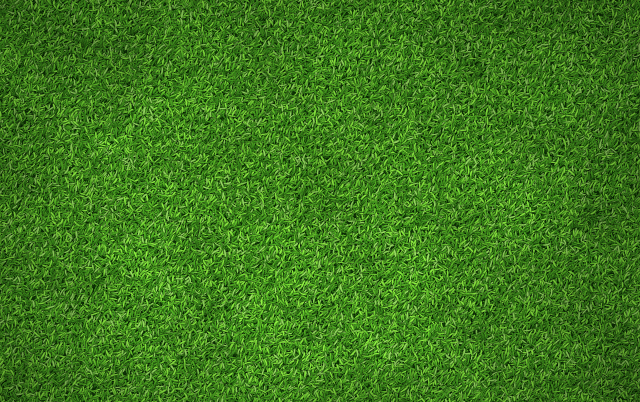
This texture is drawn by a WebGL 2 fragment shader. Its source:

```glsl
#version 300 es
precision highp float;

uniform vec2 u_resolution;
out vec4 fragColor;

// Sizes are fractions of the canvas height
const int LAYERS = 6;
const float CELL = 0.0122;
const float HALF_LENGTH = 0.0120;
const float HALF_WIDTH = 0.0020;
const float BEND = 26.0;
const float LEAN = 0.9;
const float LEAN_SPREAD = 1.9;
const float SHADOW_REACH = 0.0032;
const float SHADOW_STRENGTH = 0.25;
const float PALE_SHARE = 0.17;
const float EXPOSURE = 1.10;
const float PATCH_CONTRAST = 0.25;
const float EDGE_FALLOFF = 0.36;

const vec3 SOIL = vec3(0.05, 0.20, 0.02);
const vec3 DEEP_GREEN = vec3(0.13, 0.36, 0.05);
const vec3 MID_GREEN = vec3(0.22, 0.51, 0.10);
const vec3 FRESH_GREEN = vec3(0.29, 0.61, 0.12);
const vec3 LIGHT_GREEN = vec3(0.46, 0.77, 0.21);
const vec3 PALE_GREEN = vec3(0.50, 0.72, 0.32);

float hash(vec2 p) {
    return fract(sin(dot(p, vec2(127.1, 311.7))) * 43758.5453);
}

vec2 hash2(vec2 p) {
    return vec2(hash(p), hash(p + vec2(37.3, 17.9)));
}

float valueNoise(vec2 p) {
    vec2 i = floor(p);
    vec2 f = fract(p);
    f = f * f * (3.0 - 2.0 * f);
    float low = mix(hash(i), hash(i + vec2(1.0, 0.0)), f.x);
    float high = mix(hash(i + vec2(0.0, 1.0)), hash(i + vec2(1.0)), f.x);
    return mix(low, high, f.y);
}

float ramp(float from, float to, float x) {
    return clamp((x - from) / (to - from), 0.0, 1.0);
}

vec3 grassColor(float tone) {
    vec3 c = mix(SOIL, DEEP_GREEN, ramp(0.0, 0.2, tone));
    c = mix(c, MID_GREEN, ramp(0.2, 0.45, tone));
    c = mix(c, FRESH_GREEN, ramp(0.45, 0.7, tone));
    return mix(c, LIGHT_GREEN, ramp(0.7, 0.98, tone));
}

// Paints one blade, with its soft shadow, over the colour below
vec3 paintBlade(vec3 below, vec2 p, vec2 id, float depth, float pixel) {
    vec2 shape = hash2(id + 5.7);
    vec2 turn = hash2(id + 91.3);
    vec2 tint = hash2(id + 53.1);

    float angle = LEAN + (turn.x + turn.y - 1.0) * LEAN_SPREAD;
    vec2 axis = vec2(cos(angle), sin(angle));
    vec2 q = vec2(dot(p, axis), dot(p, vec2(-axis.y, axis.x)));
    q.y += (shape.x - 0.5) * 2.0 * BEND * q.x * q.x;

    // Nearly parallel sides that narrow only close to the ends
    float halfLength = HALF_LENGTH * mix(0.5, 1.0, shape.y);
    float along = q.x / halfLength;
    float width = HALF_WIDTH * mix(0.7, 1.15, turn.x);
    float taper = max(1.0 - along * along * along * along, 0.0);
    float dist = max(abs(q.y) - width * taper, abs(q.x) - halfLength);

    float shadow = 1.0 - smoothstep(0.0, SHADOW_REACH, dist);
    float cover = clamp(0.5 - dist / pixel, 0.0, 1.0);

    // Roots are darker than tips, and one side catches more light
    float tone = 0.13 + 0.74 * tint.x + 0.22 * depth + 0.15 * along;
    tone += 0.06 * clamp(q.y / width, -1.0, 1.0);
    vec3 blade = grassColor(tone);
    float pale = step(1.0 - PALE_SHARE, tint.y) * smoothstep(0.3, 0.8, tone);
    blade = mix(blade, PALE_GREEN, pale);

    return mix(below * (1.0 - SHADOW_STRENGTH * shadow), blade, cover);
}

vec3 turf(vec2 p, float pixel) {
    vec3 color = SOIL;
    for (int layer = 0; layer < LAYERS; layer++) {
        float level = float(layer);
        float depth = level / float(LAYERS - 1);
        vec2 grid = p / CELL + level * vec2(0.37, 0.61);
        vec2 home = floor(grid);
        for (int y = -1; y <= 1; y++) {
            for (int x = -1; x <= 1; x++) {
                vec2 cell = home + vec2(x, y);
                vec2 id = cell + level * vec2(131.0, 57.0);
                vec2 offset = (grid - cell - hash2(id)) * CELL;
                color = paintBlade(color, offset, id, depth, pixel);
            }
        }
    }
    return color;
}

void main() {
    vec2 p = gl_FragCoord.xy / u_resolution.y;
    vec2 uv = gl_FragCoord.xy / u_resolution;
    vec3 color = turf(p, 1.0 / u_resolution.y) * EXPOSURE;

    // Broad uneven growth
    float patches = 0.5 * valueNoise(p * 6.0) + 0.5 * valueNoise(p * 17.0 + 9.0);
    color *= 1.0 + PATCH_CONTRAST * (patches - 0.5);

    // Darker borders, strongest in the upper corners
    vec2 c = (uv - vec2(0.47, 0.42)) * vec2(1.9, 1.5);
    color *= 1.05 - EDGE_FALLOFF * smoothstep(0.35, 1.5, length(c));

    fragColor = vec4(color, 1.0);
}
```
